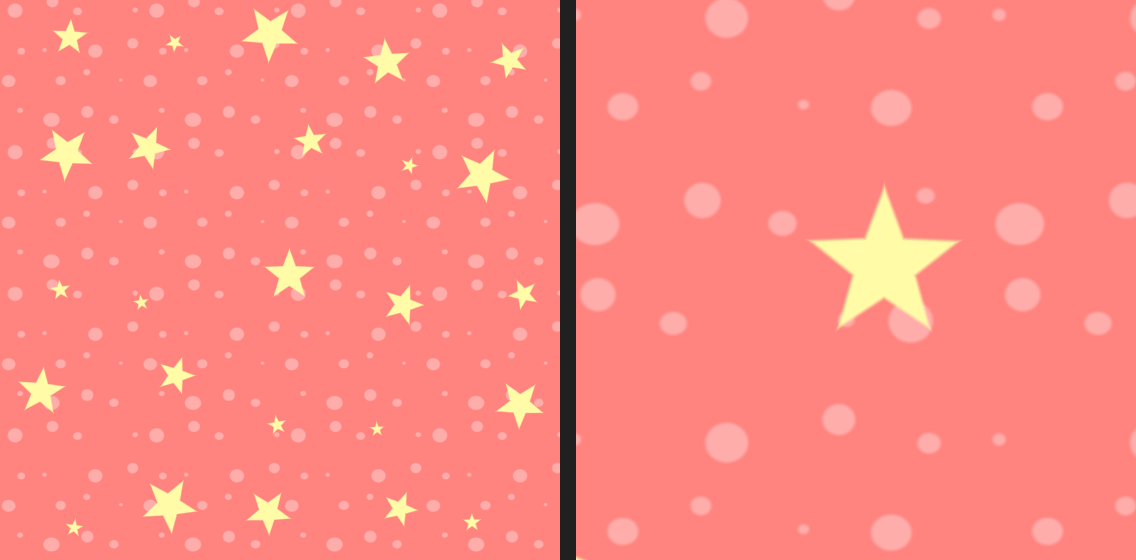
Left, the full canvas; right, a detail of the centre.
Write a Shadertoy shader that draws this pattern.

```glsl
// Pale yellow five-pointed stars scattered over a coral ground with repeating pink dots.

const vec3 CORAL = vec3(1.0, 0.518, 0.498);
const vec3 PINK = vec3(1.0, 0.678, 0.668);
const vec3 YELLOW = vec3(1.0, 0.985, 0.65);

const float DOT_CELL = 0.0632;                 // spacing of the dot grid
const float DOT_REPEAT = 4.0;                  // cells before the dots repeat
const vec2 DOT_RADIUS = vec2(0.0025, 0.0138);  // smallest, largest
const float DOT_STRETCH = 0.09;                // widest oval deviation

const float STAR_CELL = 0.2;
const vec2 SMALL_STAR = vec2(0.012, 0.018);    // radius ranges
const vec2 LARGE_STAR = vec2(0.027, 0.052);
const float SMALL_SHARE = 0.36;
const float STAR_NOTCH = 0.42;                 // inner to outer radius
const float JITTER = 0.85;
const float SOFTNESS = 0.0016;

const float TAU = 6.2831853;

// Three random values per cell
vec3 hash3(vec2 cell) {
    vec3 p = fract(cell.xyx * vec3(0.1031, 0.1030, 0.0973));
    p += dot(p, p.yxz + 33.33);
    return fract((p.xxy + p.yzz) * p.zyx);
}

// Evenly spread size rank, so large and small shapes mix
float sizeRank(vec2 cell) {
    return fract(dot(cell, vec2(0.7549, 0.5698)) + 0.21);
}

// Signed distance to a star with one tip along +x
float starDistance(vec2 p, float radius) {
    float sector = TAU / 5.0;
    float angle = abs(mod(atan(p.y, p.x) + 0.5 * sector, sector) - 0.5 * sector);
    vec2 folded = length(p) * vec2(cos(angle), sin(angle));
    vec2 tip = vec2(radius, 0.0);
    vec2 notch = radius * STAR_NOTCH * vec2(cos(0.5 * sector), sin(0.5 * sector));
    vec2 side = notch - tip;
    return dot(folded - tip, normalize(vec2(side.y, -side.x)));
}

float dotField(vec2 uv) {
    vec2 grid = uv / DOT_CELL;
    vec2 cell = mod(floor(grid), DOT_REPEAT);
    vec3 rnd = hash3(cell + 17.0);
    float radius = mix(DOT_RADIUS.x, DOT_RADIUS.y, sizeRank(cell));
    vec2 room = vec2(0.5 * DOT_CELL - radius * (1.0 + DOT_STRETCH));
    vec2 p = (fract(grid) - 0.5) * DOT_CELL - (rnd.xy * 2.0 - 1.0) * room * JITTER;
    float stretch = 1.0 + DOT_STRETCH * rnd.z;
    return length(p * vec2(1.0 / stretch, stretch)) - radius;
}

float starField(vec2 uv) {
    vec2 grid = uv / STAR_CELL;
    vec2 cell = floor(grid);
    vec3 rnd = hash3(cell + 5.0);
    float rank = sizeRank(cell);
    float radius = rank < SMALL_SHARE
        ? mix(SMALL_STAR.x, SMALL_STAR.y, rank / SMALL_SHARE)
        : mix(LARGE_STAR.x, LARGE_STAR.y, (rank - SMALL_SHARE) / (1.0 - SMALL_SHARE));
    float room = 0.5 * STAR_CELL - radius;
    vec2 p = (fract(grid) - 0.5) * STAR_CELL - (rnd.xy * 2.0 - 1.0) * room * JITTER;
    float turn = rnd.z * TAU;
    p = mat2(cos(turn), -sin(turn), sin(turn), cos(turn)) * p;
    return starDistance(p, radius);
}

void mainImage(out vec4 fragColor, in vec2 fragCoord) {
    vec2 uv = fragCoord / iResolution.y;
    float edge = max(SOFTNESS, 0.75 / iResolution.y);

    // Dots lie beneath the stars
    vec3 color = mix(CORAL, PINK, 1.0 - smoothstep(-edge, edge, dotField(uv)));
    color = mix(color, YELLOW, 1.0 - smoothstep(-edge, edge, starField(uv)));
    fragColor = vec4(color, 1.0);
}
```
